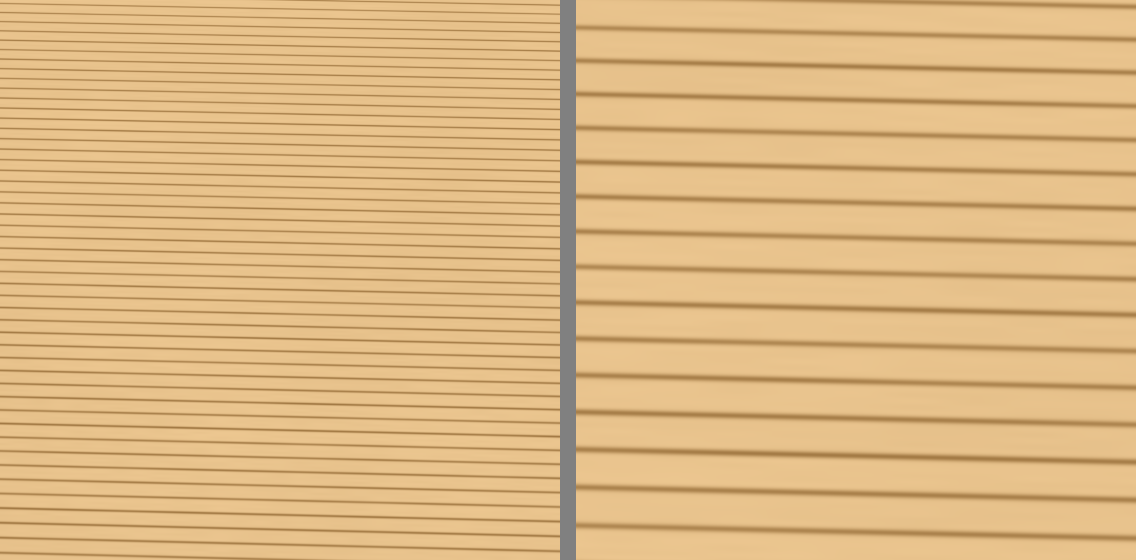
Left: the whole. Right: its middle third, enlarged.
Reproduce this texture procedurally as a three.js fragment shader.

```glsl
varying vec2 vUv;

const vec3 BOARD = vec3(0.912, 0.765, 0.552);
const vec3 GROOVE = vec3(0.64, 0.48, 0.27);

float hash(vec2 p) {
  return fract(sin(dot(p, vec2(127.1, 311.7))) * 43758.5453);
}

float noise(vec2 p) {
  vec2 cell = floor(p);
  vec2 f = fract(p);
  f = f * f * (3.0 - 2.0 * f);
  float low = mix(hash(cell), hash(cell + vec2(1.0, 0.0)), f.x);
  float high = mix(hash(cell + vec2(0.0, 1.0)), hash(cell + vec2(1.0, 1.0)), f.x);
  return mix(low, high, f.y);
}

// Board count from the top edge, closing up with distance and sloping right
float boardCoord(vec2 p, float density, float foreshortening) {
  float depth = 1.0 - p.y;
  float slope = mix(1.2, 0.9, depth);
  return density * depth / (1.0 + foreshortening * depth) - slope * p.x - 0.38;
}

// Soft line centred on each whole number
float grooveMask(float coord, float width) {
  float offset = fract(coord + 0.5) - 0.5;
  float softWidth = max(width, 0.6 * fwidth(coord));
  float d = offset / softWidth;
  return exp(-d * d) * width / softWidth;
}

// Strength of one groove, varying between lines and along each line
float grooveWear(float row, float x) {
  float perLine = mix(0.9, 1.04, hash(vec2(row, 3.7)));
  float along = mix(0.9, 1.05, noise(vec2(x * 9.0, row * 5.3)));
  return perLine * along;
}

// Faint blotches and fine fibres running along the boards
float grain(vec2 p, float coord) {
  float blotch = noise(p * vec2(5.0, 8.0)) - 0.5;
  float fibre = noise(vec2(p.x * 28.0, coord * 6.0)) - 0.5;
  return 0.014 * blotch + 0.014 * fibre;
}

void main() {
  float coord = boardCoord(vUv, 62.5, 0.306);
  float row = floor(coord + 0.5);

  // Board surface
  vec3 color = BOARD + grain(vUv, coord);
  color *= 1.0 + 0.008 * (hash(vec2(floor(coord), 8.1)) - 0.5);

  // Grooves, a little fainter in the distance
  float strength = grooveWear(row, vUv.x) * mix(1.0, 0.88, vUv.y);
  float groove = grooveMask(coord, 0.088) * strength;
  color = mix(color, GROOVE, clamp(groove, 0.0, 1.0));

  gl_FragColor = vec4(color, 1.0);
}
```
